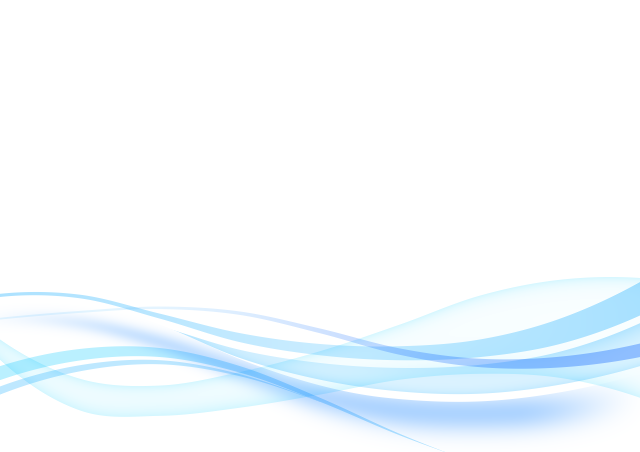
Write a Shadertoy shader that draws this background.

```glsl
// Translucent blue ribbons flowing across the foot of a white canvas.
// Each ribbon lies between two smooth splines, with heights in canvas units;
// tints multiply, so that overlapping layers deepen.

#define VEIL_TINT    vec3(0.70, 0.94, 1.00)
#define SKY_TINT     vec3(0.66, 0.88, 1.00)
#define CYAN_TINT    vec3(0.68, 0.93, 1.00)
#define BLUE_TINT    vec3(0.62, 0.76, 1.00)
#define GLOW_TINT    vec3(0.68, 0.83, 1.00)
#define VEIL_EDGE    0.024
#define RIBBON_GAP   0.017

// Spline heights at nine evenly spaced positions, left to right
const float SKY_TOP[9] = float[9](.350, .348, .306, .263, .239, .234, .249, .295, .376);
const float SKY_LOW[9] = float[9](.343, .340, .295, .243, .214, .203, .210, .239, .302);
const float LEAF_LOW[9] = float[9](.380, .340, .282, .208, .160, .134, .129, .149, .190);
const float STRAND_MID[9] = float[9](.295, .310, .319, .307, .268, .222, .197, .199, .225);
const float GLOW_MID[9] = float[9](.295, .285, .243, .182, .123, .092, .085, .094, .120);
const float CYAN_TOP[9] = float[9](.190, .228, .230, .190, .120, .040, -.03, -.10, -.16);
const float VEIL_TOP[9] = float[9](.249, .162, .147, .177, .223, .282, .346, .381, .385);
const float VEIL_LOW[9] = float[9](.204, .092, .080, .098, .127, .160, .173, .164, .120);

// Catmull-Rom spline with quadratic extrapolation at both ends
float curve(float x, float k[9]) {
    float s = clamp(x, 0.0, 1.0) * 8.0;
    int i = min(int(s), 7);
    float f = s - float(i);
    float b = k[i], c = k[i + 1];
    float a = i > 0 ? k[max(i - 1, 0)] : 3.0 * (b - c) + k[2];
    float d = i < 7 ? k[min(i + 2, 8)] : 3.0 * (c - b) + k[6];
    return b + 0.5 * f * (c - a + f * (2.0 * a - 5.0 * b + 4.0 * c - d
         + f * (3.0 * (b - c) + d - a)));
}

// Antialiased coverage between two heights
float band(float y, float top, float low) {
    float px = iResolution.y;
    return clamp((top - y) * px + 0.5, 0.0, 1.0)
         * clamp((y - low) * px + 0.5, 0.0, 1.0);
}

// Soft falloff inward from an edge
float rim(float dist, float width) {
    return exp(-max(dist, 0.0) / width);
}

vec3 tint(vec3 base, vec3 hue, float amount) {
    return base * mix(vec3(1.0), hue, clamp(amount, 0.0, 1.0));
}

void mainImage(out vec4 fragColor, in vec2 fragCoord) {
    vec2 uv = fragCoord / iResolution.xy;
    float x = uv.x, y = uv.y;
    vec3 col = vec3(1.0);

    // Broad diffuse glow, cut cleanly under the leaf ribbon
    float leafLow = curve(x, LEAF_LOW);
    float glowCut = leafLow - RIBBON_GAP * smoothstep(0.3, 0.6, x);
    float spread = mix(0.019, 0.043, smoothstep(0.15, 0.7, x));
    float offset = (y - curve(x, GLOW_MID)) / spread;
    float glow = exp(-offset * offset) * smoothstep(-0.08, 0.3, x)
               * (1.0 - smoothstep(0.8, 1.02, x));
    glow *= mix(0.75, 1.0, smoothstep(0.3, 0.65, x));
    col = tint(col, GLOW_TINT, glow * band(y, glowCut, -1.0));

    // Wide veil, brightest along its two rims
    float veilTop = curve(x, VEIL_TOP), veilLow = curve(x, VEIL_LOW);
    float veil = 0.08 + 0.48 * rim(veilTop - y, VEIL_EDGE * 0.6)
               + 0.50 * rim(y - veilLow, VEIL_EDGE);
    col = tint(col, VEIL_TINT, veil * band(y, veilTop, veilLow));

    // Long upper ribbon, palest at the centre
    float skyLow = curve(x, SKY_LOW);
    float skyAmount = 0.62 + 0.33 * abs(2.0 * x - 1.0);
    col = tint(col, SKY_TINT, skyAmount * band(y, curve(x, SKY_TOP), skyLow));

    // Leaf ribbon, tapering to a point at its left end
    float leafTop = skyLow - RIBBON_GAP;
    float leaf = 0.08 + 0.45 * rim(y - leafLow, 0.016)
               + mix(0.35, 0.75, smoothstep(0.5, 1.0, x)) * rim(leafTop - y, 0.05);
    col = tint(col, SKY_TINT, leaf * band(y, leafTop, leafLow));

    // Narrow strand, widening and deepening to the right
    float strandMid = curve(x, STRAND_MID);
    float halfWidth = 0.002 + 0.013 * x * x;
    float strand = mix(0.3, 0.9, smoothstep(0.2, 1.0, x));
    vec3 strandHue = mix(SKY_TINT, BLUE_TINT, smoothstep(0.1, 0.6, x));
    col = tint(col, strandHue, strand * band(y, strandMid + halfWidth, strandMid - halfWidth));

    // Cyan ribbon and its thinner companion, both tapering to the right
    float cyanTop = curve(x, CYAN_TOP);
    float cyanLow = cyanTop - 0.031 * (1.0 - x / 0.7);
    vec3 cyanHue = mix(CYAN_TINT, SKY_TINT, smoothstep(0.15, 0.5, x));
    col = tint(col, cyanHue, 0.85 * band(y, cyanTop, cyanLow));

    float taper = 1.0 - x / 0.5;
    float thinTop = cyanLow - 0.014 * taper;
    float thinLow = thinTop - 0.018 * taper;
    col = tint(col, SKY_TINT, 0.75 * band(y, thinTop, thinLow) * step(0.0, taper));

    fragColor = vec4(col, 1.0);
}
```
